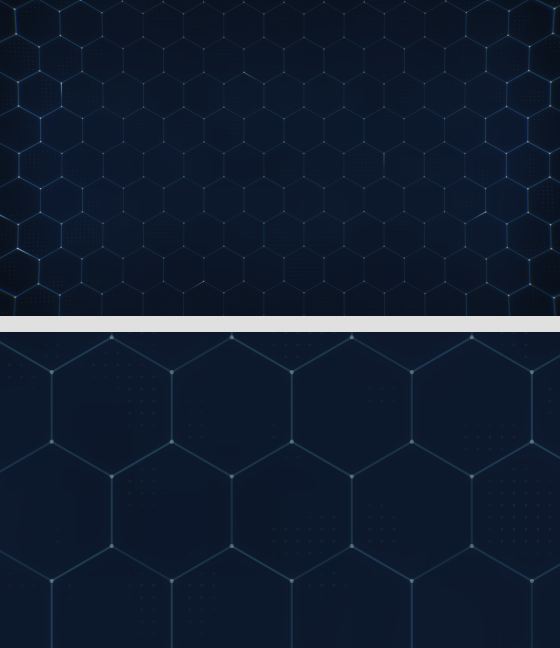
Top: the whole. Bottom: its middle third, enlarged.
Reproduce this background procedurally as a Shadertoy shader.

```glsl
// Dark navy honeycomb of thin glowing lines, small nodes and faint dot patches, seen through a lens.

const float CELL_WIDTH = 0.1266;               // hexagon width in canvas heights
const vec2 CELL_ANCHOR = vec2(-0.0509, 0.0873); // centre of one hexagon
const vec2 LATTICE = vec2(1.0, 1.7320508);

const vec3 NAVY = vec3(0.047, 0.090, 0.160);
const vec3 NIGHT = vec3(0.035, 0.065, 0.108);
const vec3 INDIGO = vec3(0.050, 0.100, 0.190);
const vec3 LINE = vec3(0.050, 0.096, 0.098);
const vec3 LINE_SIDE = vec3(0.105, 0.205, 0.260);
const vec3 NODE = vec3(0.29, 0.30, 0.27);
const vec3 STREAK = vec3(0.32, 0.35, 0.34);
const vec3 GLOW = vec3(0.018, 0.050, 0.085);
const vec3 DOT = vec3(0.075, 0.088, 0.078);

float hash(vec2 p) {
    vec3 h = fract(p.xyx * vec3(0.1031, 0.1030, 0.0973));
    h += dot(h, h.yzx + 33.33);
    return fract((h.x + h.y) * h.z);
}

float noise(vec2 p) {
    vec2 i = floor(p), f = fract(p);
    f = f * f * (3.0 - 2.0 * f);
    return mix(mix(hash(i), hash(i + vec2(1, 0)), f.x),
               mix(hash(i + vec2(0, 1)), hash(i + vec2(1, 1)), f.x), f.y);
}

// Antialiased cover of a shape with half width r; thin shapes fade instead of breaking up
float cover(float d, float r, float px) {
    return clamp((r - d) / px + 0.5, 0.0, 1.0) * min(1.0, 2.0 * r / px);
}

// Position relative to the centre of the nearest hexagon
vec2 hexLocal(vec2 q) {
    vec2 a = mod(q + 0.5 * LATTICE, LATTICE) - 0.5 * LATTICE;
    vec2 b = mod(q, LATTICE) - 0.5 * LATTICE;
    return dot(a, a) < dot(b, b) ? a : b;
}

// Unit normal of the hexagon side closest to a local position
vec2 sideNormal(vec2 local) {
    vec2 best = vec2(1.0, 0.0);
    for (int i = 0; i < 3; i++) {
        float angle = float(i) * 1.0471976;
        vec2 n = vec2(cos(angle), sin(angle));
        if (abs(dot(local, n)) >= abs(dot(local, best))) best = n;
    }
    return best * (dot(local, best) < 0.0 ? -1.0 : 1.0);
}

// Patches of tiny dots on a square grid inside a hexagon
float dotPatch(vec2 local, vec2 id, float edge, float px) {
    vec2 grid = local * 10.0;
    float patchy = noise(floor(grid) * 0.28 + id * 7.3);
    float mask = smoothstep(0.55, 0.85, patchy) * smoothstep(0.05, 0.09, edge);
    return mask * cover(length(fract(grid) - 0.5) * 0.1, 0.011, px);
}

// Light added by the lattice: lines, nodes, streaks and dots
vec3 lattice(vec2 q, float px, float side) {
    vec2 local = hexLocal(q), centre = q - local;
    vec2 n = sideNormal(local), middle = centre + 0.5 * n;
    vec2 id = round(centre * 2.0 / LATTICE);
    vec2 key = round(middle * 4.0 / LATTICE) + 60.0;
    float edge = 0.5 - dot(local, n);
    vec2 a = abs(local);
    float node = min(length(a - vec2(0.0, 0.57735)), length(a - vec2(0.5, 0.288675)));

    // Lines, each with its own strength
    float strength = 0.65 + 0.7 * hash(key);
    vec3 light = mix(LINE, LINE_SIDE, side) * strength * cover(edge, 0.0085, px);
    light += GLOW * (0.12 + 0.75 * side) * strength * exp(-edge * 28.0);
    light += GLOW * 0.12 * side * cover(abs(edge - 0.085), 0.008, px);

    // A few sides carry a bright streak that fades along their length
    float along = dot(q - middle, vec2(-n.y, n.x) * (n.x + 0.1 * n.y < 0.0 ? -1.0 : 1.0));
    float lit = step(0.988, hash(key + 17.0)) * smoothstep(-0.15, 0.28, along);
    light += STREAK * lit * (0.5 + 0.7 * side) * cover(edge, 0.012, px);

    // Nodes with a small halo
    light += NODE * (0.75 + 0.6 * side) * cover(node, 0.017, px);
    light += NODE * (0.08 + 0.22 * side) * exp(-node * 34.0);

    return light + DOT * (0.5 + 0.6 * side) * dotPatch(local, id + 40.0, edge, px);
}

// Navy ground: bluer band across the middle, darker top, bottom and corners
vec3 ground(vec2 p) {
    float band = exp(-9.0 * p.y * p.y) * (0.35 + 0.4 * noise(p * 3.0 + 8.0));
    float dusk = 0.55 * smoothstep(0.2, 0.55, abs(p.y));
    float corner = smoothstep(0.72, 0.98, length(p));
    vec3 color = mix(NAVY, INDIGO, band);
    color = mix(color, NIGHT, max(dusk, corner));
    float blocks = hash(floor(p * vec2(13.0, 11.0)) + 50.0) - 0.5;
    return color * (1.0 + 0.03 * blocks + 0.08 * (noise(p * 6.0 + 20.0) - 0.5));
}

void mainImage(out vec4 fragColor, in vec2 fragCoord) {
    vec2 p = (fragCoord - 0.5 * iResolution.xy) / iResolution.y;
    float px = 1.0 / (iResolution.y * CELL_WIDTH);
    float r2 = dot(p, p);
    float side = smoothstep(0.48, 0.92, abs(p.x) + 0.12 * abs(p.y));

    // Lens bend, with the colour channels drifting apart towards the rim
    vec3 light = vec3(0.0);
    for (int i = 0; i < 3; i++) {
        float bend = 1.0 - 0.040 * r2 * r2 + 0.0032 * r2 * r2 * float(i - 1);
        vec2 q = (p * bend * vec2(1.0, 0.996) - CELL_ANCHOR) / CELL_WIDTH;
        light[i] = lattice(q, px, side)[i];
    }
    fragColor = vec4(ground(p) + light, 1.0);
}
```
